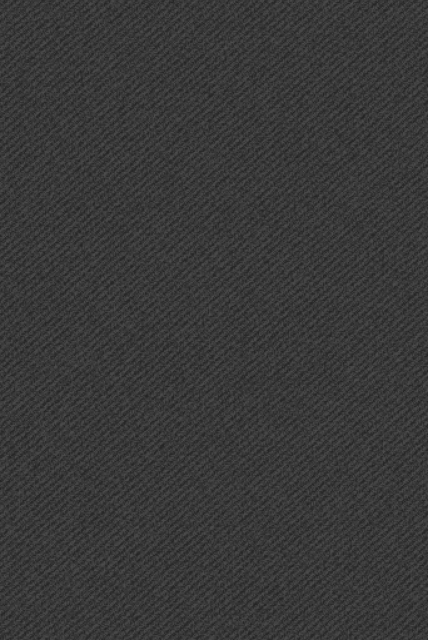
Write a WebGL 2 fragment shader that draws this texture.

```glsl
#version 300 es
precision highp float;

uniform vec2 u_resolution;
out vec4 outColor;

#define RIBS_ACROSS 46.0
#define RIBS_PER_WIDTH_UP 54.0
#define GRAINS_ACROSS 342.0
#define RIB_CONTRAST 0.056
#define GRAIN_CONTRAST 0.105
#define WEAR_CONTRAST 0.001
#define RIB_WOBBLE 0.02
#define CLOTH_COLOR vec3(0.222)

float hash(vec2 cell) {
    vec3 q = fract(vec3(cell.xyx) * 0.1031);
    q += dot(q, q.yzx + 33.33);
    return fract((q.x + q.y) * q.z);
}

// Random value per cell, blended smoothly between cell centres
float cellNoise(vec2 p) {
    p -= 0.5;
    vec2 cell = floor(p);
    vec2 f = smoothstep(0.0, 1.0, fract(p));
    float low = mix(hash(cell), hash(cell + vec2(1.0, 0.0)), f.x);
    float high = mix(hash(cell + vec2(0.0, 1.0)), hash(cell + 1.0), f.x);
    return mix(low, high, f.y);
}

// Soft diagonal ridge, from 0 in the groove to 1 on the crest
float twillRib(vec2 p) {
    float phase = p.x * RIBS_ACROSS - p.y * RIBS_PER_WIDTH_UP;
    phase += RIB_WOBBLE * (sin(p.y * 71.0 + p.x * 23.0) + sin(p.x * 113.0 + p.y * 47.0));
    float distanceToCrest = abs(fract(phase) - 0.5);
    return 1.0 - smoothstep(0.06, 0.46, distanceToCrest);
}

// Broad uneven fading from layered sines
float wear(vec2 p) {
    return 0.5 * sin(p.x * 9.0 + 2.0 * sin(p.y * 5.0))
         + 0.5 * sin(p.y * 13.0 - p.x * 6.0);
}

void main() {
    vec2 p = gl_FragCoord.xy / u_resolution.x;

    // Fibre grain over the woven ribs
    float grain = cellNoise(p * GRAINS_ACROSS + 100.0) - 0.5;
    float rib = twillRib(p) - 0.52;

    float shade = RIB_CONTRAST * rib + GRAIN_CONTRAST * grain + WEAR_CONTRAST * wear(p);
    outColor = vec4(CLOTH_COLOR + shade, 1.0);
}
```
